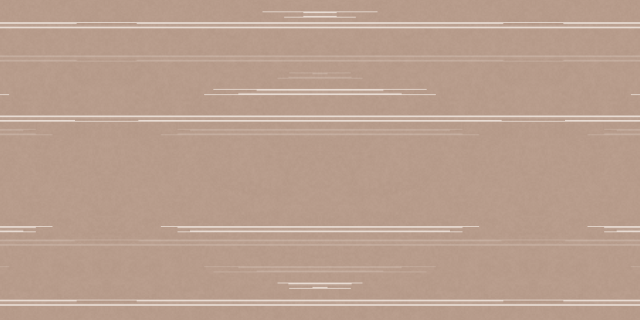
A Shadertoy shader for this pattern:

```glsl
// Pale paired pinstripes with stepped ends and faint mirrored ghosts on grainy kraft paper.
#define UNITS 384.0        // design units per canvas height
#define TILE 512.0         // horizontal repeat, mirrored about its centre
#define MIRROR_SUM 433.5   // y + ghost y
#define HAIR 1.0           // thickness of one stripe step
#define INNER_EDGE 1.7     // pair centre to the inside of a stripe
#define STRIPE_ALPHA 0.88
#define GHOST_ALPHA 0.25
#define PAIR_TINT 0.10
#define GRAIN 0.035
#define PAPER vec3(0.718, 0.610, 0.545)
#define CHALK vec3(0.935, 0.895, 0.865)

const int BANDS = 7;

// Pair centres, measured down from the top edge
const float bandY[BANDS] = float[](17.4, 30.3, 110.4, 142.3, 275.0, 342.8, 363.3);

// Half lengths: upper outer, upper inner, lower outer, lower inner
const vec4 bandReach[BANDS] = vec4[](
    vec4(69, 20, 43, 20),
    vec4(300, 220, 300, 300),
    vec4(128, 76, 139, 98),
    vec4(300, 300, 300, 218),
    vec4(191, 171, 171, 156),
    vec4(51, 38, 37, 9),
    vec4(300, 220, 300, 300));

float hash(vec2 p) {
    vec3 q = fract(vec3(p.xyx) * 0.1031);
    q += dot(q, q.yzx + 33.33);
    return fract((q.x + q.y) * q.z);
}

float valueNoise(vec2 p) {
    vec2 cell = floor(p), f = fract(p);
    f = f * f * (3.0 - 2.0 * f);
    return mix(mix(hash(cell), hash(cell + vec2(1, 0)), f.x),
               mix(hash(cell + vec2(0, 1)), hash(cell + vec2(1, 1)), f.x), f.y);
}

// Box-filtered coverage of the interval from a to b
float cover(float t, float a, float b, float blur) {
    return clamp((t - a) / blur + 0.5, 0.0, 1.0) - clamp((t - b) / blur + 0.5, 0.0, 1.0);
}

// All stripe pairs; x is the distance from the mirror axis
float stripes(float x, float y, float blur) {
    float ink = 0.0;
    for (int i = 0; i < BANDS; i++) {
        float offset = y - bandY[i];
        float t = abs(offset);
        vec2 reach = offset < 0.0 ? bandReach[i].xy : bandReach[i].zw;
        vec2 inside = clamp((reach - x) / blur + 0.5, 0.0, 1.0);
        float mid = INNER_EDGE + HAIR;
        float outer = cover(t, mid, mid + HAIR, blur) * inside.x;
        float inner = cover(t, INNER_EDGE, mid, blur) * inside.y;
        float tint = cover(t, -INNER_EDGE, INNER_EDGE, blur) * inside.y * PAIR_TINT;
        ink += outer + inner + tint;
    }
    return min(ink, 1.0);
}

void mainImage(out vec4 fragColor, in vec2 fragCoord) {
    float pixel = UNITS / iResolution.y;
    vec2 p = fragCoord * pixel;
    float y = UNITS - p.y;
    float centred = p.x - 0.5 * iResolution.x * pixel;
    float x = abs(mod(centred + 0.5 * TILE, TILE) - 0.5 * TILE);

    // Paper: fine fibres over soft mottling
    vec2 q = vec2(x, y);
    float grain = 0.45 * valueNoise(q / 1.7) + 0.35 * valueNoise(q / 4.0 + 41.0)
                + 0.20 * valueNoise(q / vec2(13.0, 19.0) + 97.0) - 0.5;
    vec3 color = PAPER + GRAIN * grain * vec3(1.0, 1.05, 1.1);

    // Ghosts lie under the bright stripes
    float blur = max(pixel, 1.0);
    color = mix(color, CHALK, GHOST_ALPHA * stripes(x, MIRROR_SUM - y, blur * 1.3));
    color = mix(color, CHALK, STRIPE_ALPHA * stripes(x, y, blur));
    fragColor = vec4(color, 1.0);
}
```
